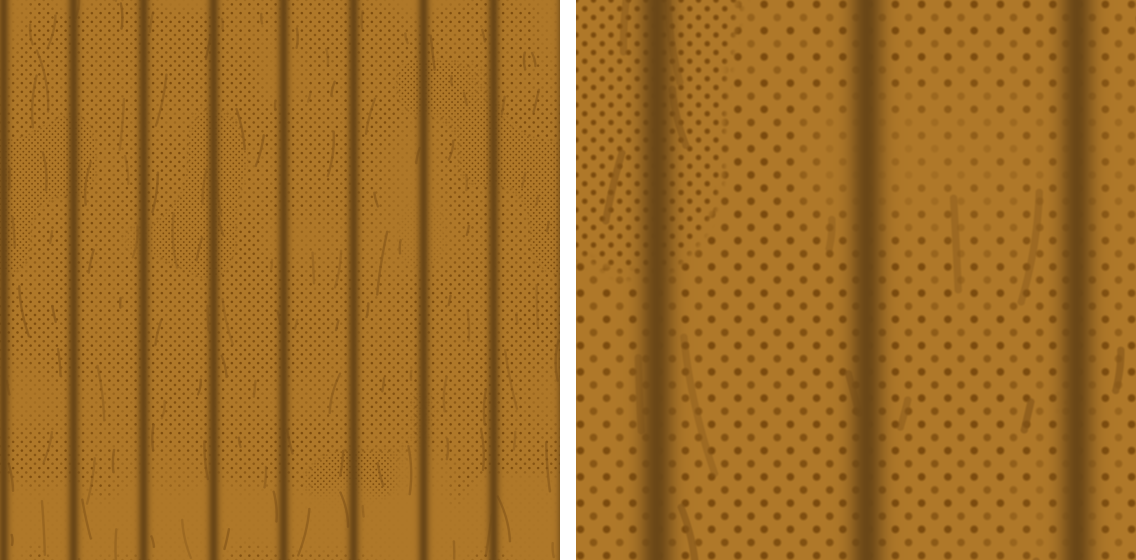
Left, the full canvas; right, a detail of the centre.
This texture is drawn by a WebGL 2 fragment shader. Its source:

```glsl
#version 300 es
precision highp float;

uniform vec2 u_resolution;
out vec4 outColor;

const float TAU = 6.2831853;
const vec3 WOOD = vec3(0.685, 0.470, 0.160);
const vec3 GROOVE = vec3(0.420, 0.280, 0.090);
const vec3 SCRATCH = vec3(0.520, 0.335, 0.095);
const vec3 DOT = vec3(0.450, 0.265, 0.035);

const float PLANKS = 8.0;
const float GROOVE_X = 0.0065;        // centre of the first groove
const float GROOVE_WIDTH = 0.080;     // falloff, in plank widths
const ivec2 SCRATCH_GRID = ivec2(16, 8);
const float SCRATCH_RADIUS = 0.0022;
const vec2 SCRATCH_HALF_LENGTH = vec2(0.008, 0.056);
const float COARSE_DOTS = 64.0;
const float FINE_DOTS = 96.0;
const float DOT_RADIUS = 0.0022;
const ivec2 PATCH_GRID = ivec2(8, 7);
const float BARE_Y = 0.065;           // height of the band without dots

// Integer hash giving two values in 0..1
vec2 hash2(ivec2 cell, int seed) {
    uvec2 v = uvec2(cell + ivec2(seed * 37, seed * 101)) * 1664525u + 1013904223u;
    v.x += v.y * 1664525u;
    v.y += v.x * 1664525u;
    v ^= v >> 16u;
    v.x += v.y * 1664525u;
    v.y += v.x * 1664525u;
    v ^= v >> 16u;
    return vec2(v & 65535u) / 65535.0;
}

ivec2 wrapCell(ivec2 cell, ivec2 size) {
    return (cell + size) % size;
}

// Smooth value noise that wraps at the canvas edges
float wrapNoise(vec2 uv, ivec2 size, int seed) {
    vec2 p = uv * vec2(size);
    ivec2 c = ivec2(floor(p));
    vec2 f = smoothstep(0.0, 1.0, fract(p));
    float a = hash2(wrapCell(c, size), seed).x;
    float b = hash2(wrapCell(c + ivec2(1, 0), size), seed).x;
    float d = hash2(wrapCell(c + ivec2(0, 1), size), seed).x;
    float e = hash2(wrapCell(c + ivec2(1, 1), size), seed).x;
    return mix(mix(a, b, f.x), mix(d, e, f.x), f.y);
}

// One round dot in each cell of a square lattice
float dotLattice(vec2 uv, float count, float shift, float radius, float edge) {
    vec2 q = fract(uv * count + shift) - 0.5;
    return 1.0 - smoothstep(radius - edge, radius + edge, length(q) / count);
}

// Staggered dots whose strength and pitch change in patches
float dots(vec2 uv, float edge) {
    float soft = max(edge, 0.0011);
    float strength = wrapNoise(uv, PATCH_GRID, 1);
    float second = wrapNoise(uv, PATCH_GRID * 2, 2);
    float fine = smoothstep(0.68, 0.76, wrapNoise(uv, PATCH_GRID, 3));
    float coarseDots = dotLattice(uv, COARSE_DOTS, 0.0, DOT_RADIUS, soft)
        + dotLattice(uv, COARSE_DOTS, 0.5, DOT_RADIUS, soft) * mix(0.3, 1.0, second);
    float fineDots = dotLattice(uv, FINE_DOTS, 0.0, DOT_RADIUS * 0.7, soft)
        + dotLattice(uv, FINE_DOTS, 0.5, DOT_RADIUS * 0.7, soft);
    float band = cos(TAU * (uv.y - BARE_Y)) + 0.16 * (second - 0.5);
    float cover = 1.0 - 0.92 * smoothstep(0.84, 0.96, band);
    cover *= mix(0.15, 0.85, smoothstep(0.12, 0.45, strength));
    return mix(coarseDots, fineDots, fine) * cover;
}

// Short, slightly bent strokes, one in most cells
float scratches(vec2 uv, float edge) {
    vec2 size = vec2(SCRATCH_GRID);
    ivec2 home = ivec2(floor(uv * size));
    float soft = max(edge, 0.0009);
    float mask = 0.0;
    for (int j = -1; j <= 1; j++) {
        for (int i = -1; i <= 1; i++) {
            ivec2 cell = home + ivec2(i, j);
            ivec2 id = wrapCell(cell, SCRATCH_GRID);
            vec2 place = hash2(id, 4);
            vec2 form = hash2(id, 5);
            vec2 look = hash2(id, 6);
            vec2 p = uv - (vec2(cell) + mix(vec2(0.12), vec2(0.88), place)) / size;
            float halfLength = mix(SCRATCH_HALF_LENGTH.x, SCRATCH_HALF_LENGTH.y, form.x * form.x);
            float y = clamp(p.y, -halfLength, halfLength);
            float lean = (form.y - 0.5) * 0.55;
            float bend = (look.x - 0.5) * 0.25;
            float x = lean * y + bend * y * y / halfLength;
            float d = length(p - vec2(x, y));
            float stroke = 1.0 - smoothstep(SCRATCH_RADIUS - soft, SCRATCH_RADIUS + soft, d);
            float present = step(0.08, look.y);
            mask = max(mask, stroke * present * mix(0.35, 0.7, look.y));
        }
    }
    return mask;
}

void main() {
    vec2 uv = gl_FragCoord.xy / u_resolution;
    float edge = 0.7 / min(u_resolution.x, u_resolution.y);
    vec2 plankUv = vec2(fract(uv.x - GROOVE_X), uv.y);

    // Surface marks
    vec3 color = mix(WOOD, DOT, clamp(dots(uv, edge), 0.0, 1.0));
    color = mix(color, SCRATCH, scratches(plankUv, edge));

    // Soft grooves between planks
    float fromGroove = abs(fract(plankUv.x * PLANKS + 0.5) - 0.5) / GROOVE_WIDTH;
    color = mix(color, GROOVE, exp(-fromGroove * fromGroove));

    outColor = vec4(color, 1.0);
}
```
